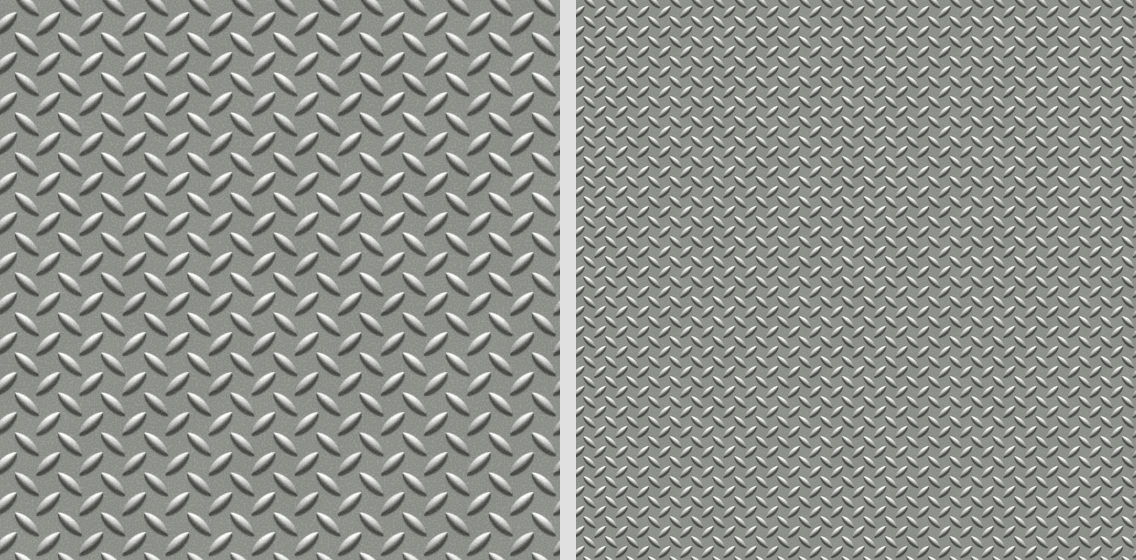
Left: one tile. Right: repeated 2 by 2.
A WebGL 2 fragment shader for this texture:

```glsl
#version 300 es
precision highp float;

uniform vec2 u_resolution;
out vec4 fragColor;

// Layout, in fractions of the canvas
const vec2 REPEATS = vec2(13.0, 14.0);
const vec2 RISING_CENTER = vec2(0.115, 0.43);   // within one repeat
const vec2 FALLING_CENTER = vec2(0.620, 0.92);
const float LUG_ANGLE = 0.73;
const float LUG_HALF_LENGTH = 0.0280;
const float LUG_HALF_WIDTH = 0.0092;
const float LUG_BLUNTNESS = 0.75;               // below 1 rounds the tips
const vec2 SHADOW_OFFSET = vec2(0.0004, -0.0046);
const float SHADOW_STRENGTH = 0.95;
const float HALO_STRENGTH = 0.22;
const float EDGE_SOFTNESS = 0.0021;

// Surface
const float GRAIN_CELLS = 256.0;
const float GRAIN_AMOUNT = 0.075;
const float MOTTLE_AMOUNT = 0.004;
const float LUG_VARIATION = 0.06;

// Colours
const vec3 PLATE = vec3(0.565, 0.572, 0.550);
const vec3 SHADOW = vec3(0.290, 0.292, 0.275);
const vec3 FLANK = vec3(0.600, 0.603, 0.590);
const vec3 SHINE = vec3(0.990, 0.990, 0.980);

const float TAU = 6.2831853;

vec2 hash2(vec2 p) {
    vec3 q = fract(p.xyx * vec3(0.1031, 0.1030, 0.0973));
    q += dot(q, q.yzx + 33.33);
    return fract((q.xx + q.yz) * q.zy);
}

// Distance to the nearest scattered point, wrapping at the canvas edge
float cellular(vec2 uv, float cells) {
    vec2 p = uv * cells;
    vec2 corner = floor(p);
    float nearest = 2.0;
    for (int y = -1; y <= 1; y++) {
        for (int x = -1; x <= 1; x++) {
            vec2 cell = corner + vec2(x, y);
            vec2 seed = cell + hash2(mod(cell, cells));
            nearest = min(nearest, length(p - seed));
        }
    }
    return nearest;
}

// Broad uneven tone from whole-period sines
float mottle(vec2 uv) {
    vec2 a = TAU * uv;
    return sin(3.0 * a.x + 2.0 * sin(2.0 * a.y))
         + sin(5.0 * a.y - 2.0 * a.x + 1.5 * sin(4.0 * a.x));
}

// Half width of the lens at position t along its axis, negative past the tips
float lensWidth(float t) {
    float taper = 1.0 - t * t;
    return LUG_HALF_WIDTH * sign(taper) * pow(abs(taper), LUG_BLUNTNESS);
}

float lensMask(vec2 p, float softness) {
    float d = abs(p.y) - lensWidth(p.x / LUG_HALF_LENGTH);
    return 1.0 - smoothstep(-softness, softness, d);
}

// Raised lug lit from above; side is 1 for rising, -1 for falling
vec3 addLug(vec3 color, vec2 uv, vec2 center, float side, float softness) {
    vec2 grid = uv * REPEATS - center;
    vec2 id = mod(floor(grid + 0.5), REPEATS);
    vec2 p = (fract(grid + 0.5) - 0.5) / REPEATS;
    vec2 axis = vec2(cos(LUG_ANGLE), sin(LUG_ANGLE));
    mat2 toLug = mat2(axis.x, -axis.y, axis.y, axis.x);
    vec2 mirror = vec2(side, 1.0);
    vec2 q = toLug * (p * mirror);
    vec2 shadowPos = toLug * ((p - SHADOW_OFFSET) * mirror);

    // Wide faint halo, then the dark shadow below the body
    color = mix(color, SHADOW, HALO_STRENGTH * lensMask(shadowPos, softness * 3.0));
    color = mix(color, SHADOW, SHADOW_STRENGTH * lensMask(shadowPos, softness * 1.3));

    // Shading across the body and along it towards the upper tip
    float along = q.x / LUG_HALF_LENGTH;
    float across = q.y / max(lensWidth(along), 0.3 * LUG_HALF_WIDTH);
    float shine = smoothstep(-0.9, 0.75, along + 0.3 * across);
    vec3 lit = mix(FLANK, SHINE, shine * smoothstep(-0.6, 0.6, across));
    vec3 body = mix(SHADOW, lit, smoothstep(-0.95, 0.1, across + 0.15 * along));
    body *= 1.0 + LUG_VARIATION * (hash2(id + 20.0 + 7.0 * side).x - 0.5);
    return mix(color, body, lensMask(q, softness));
}

void main() {
    vec2 uv = gl_FragCoord.xy / u_resolution;
    float softness = max(EDGE_SOFTNESS, 0.75 / min(u_resolution.x, u_resolution.y));

    vec3 color = PLATE;
    color = addLug(color, uv, RISING_CENTER, 1.0, softness);
    color = addLug(color, uv, FALLING_CENTER, -1.0, softness);

    // Fine grain and faint unevenness
    color += GRAIN_AMOUNT * (cellular(uv, GRAIN_CELLS) - 0.5);
    color += MOTTLE_AMOUNT * mottle(uv);
    fragColor = vec4(clamp(color, 0.0, 1.0), 1.0);
}
```
